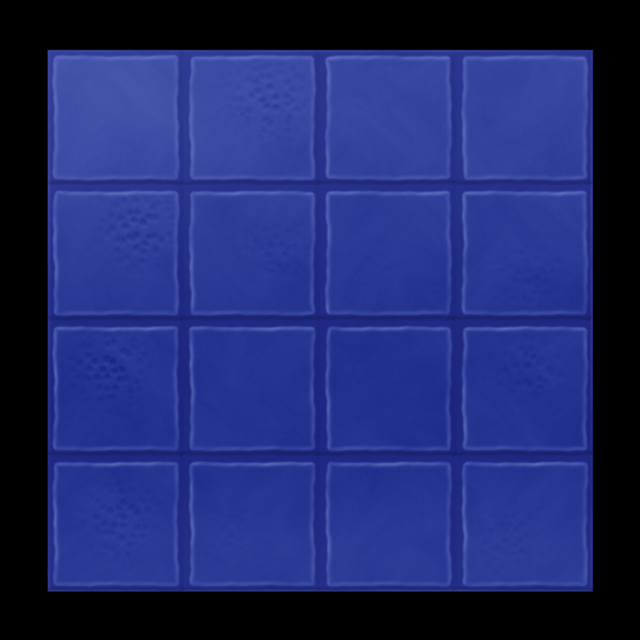
Reproduce this texture procedurally as a Shadertoy shader.

```glsl
// A square panel of 4 x 4 glazed blue tiles on a black surround.
// Each tile has wavy edges, glossy raised rims, cloudy glaze and a few dimples;
// layered sines shape edges and clouds, wrapping cellular noise makes the pits.

const float TILES = 4.0;
const vec2 PANEL_LOW = vec2(0.0745, 0.0755);
const vec2 PANEL_HIGH = vec2(0.9265, 0.9220);
const float HALF_GAP = 0.043;   // in tile units

const vec3 GLAZE_DEEP = vec3(0.115, 0.175, 0.540);
const vec3 GLAZE_LIGHT = vec3(0.245, 0.305, 0.650);
const vec3 GROUT_DEEP = vec3(0.105, 0.145, 0.500);
const vec3 GROUT_LIGHT = vec3(0.205, 0.250, 0.610);
const vec3 RIM_LIGHT = vec3(0.400, 0.460, 0.760);

float hash(vec2 p) {
    vec3 h = fract(p.xyx * vec3(0.1031, 0.1030, 0.0973));
    h += dot(h, h.yzx + 33.33);
    return fract((h.x + h.y) * h.z);
}

// Distance to the nearest scattered point; wraps after `count` cells.
float cellular(vec2 p, float count) {
    p *= count;
    vec2 cell = floor(p);
    float nearest = 2.0;
    for (int j = -1; j <= 1; j++)
    for (int i = -1; i <= 1; i++) {
        vec2 c = cell + vec2(i, j);
        vec2 k = mod(c, count);
        vec2 point = c + vec2(hash(k), hash(k + 71.0));
        nearest = min(nearest, distance(p, point));
    }
    return nearest;
}

// Layered sines along a line, about -1 to 1.
float waves(float t, float seed) {
    return 0.5 * sin(t * 8.0 + seed) + 0.3 * sin(t * 21.0 + seed * 2.3)
         + 0.2 * sin(t * 47.0 + seed * 3.7);
}

// Warped, rotated sine layers: soft clouds, about -1 to 1.
float clouds(vec2 p, float seed) {
    float sum = 0.0, amplitude = 0.5;
    p = p * 5.0 + seed;
    for (int i = 0; i < 5; i++) {
        p += 0.6 * sin(p.yx * 1.3 + seed);
        sum += amplitude * sin(p.x) * sin(p.y);
        p = mat2(1.36, 1.10, -1.10, 1.36) * p + 1.7;
        amplitude *= 0.68;
    }
    return sum;
}

// Soft bell of unit height.
float bell(float x, float width) {
    return exp(-x * x / (width * width));
}

// Pits gathered around one random spot of a tile.
float dimples(vec2 panel, vec2 local, vec2 id) {
    vec2 spot = 0.3 + 0.4 * vec2(hash(id + 5.0), hash(id + 9.0));
    float cluster = bell(distance(local, spot), 0.24) * pow(hash(id + 17.0), 2.0);
    return cluster * (1.0 - smoothstep(0.1, 0.55, cellular(panel, 52.0)));
}

// Overall sheen: bright top and upper left corner, dark below the middle.
float sheen(vec2 panel) {
    return 0.12 + 0.62 * smoothstep(0.33, 1.0, panel.y)
         + 0.33 * (1.0 - smoothstep(0.0, 0.33, panel.y))
         + 0.40 * bell(distance(panel, vec2(0.08, 0.94)), 0.28);
}

void mainImage(out vec4 fragColor, in vec2 fragCoord) {
    vec2 uv = fragCoord / iResolution.xy;
    vec2 panel = (uv - PANEL_LOW) / (PANEL_HIGH - PANEL_LOW);
    vec2 id = floor(panel * TILES);
    vec2 local = fract(panel * TILES);
    float seed = 40.0 * hash(id + 3.0);
    float light = sheen(panel);

    // Signed distances inside the left, right, bottom and top edges
    vec4 wobble = vec4(waves(local.y, seed), waves(local.y, seed + 11.0),
                       waves(local.x, seed + 23.0), waves(local.x, seed + 37.0));
    vec4 inside = vec4(local.x, 1.0 - local.x, local.y, 1.0 - local.y)
                - HALF_GAP - wobble * vec4(0.010, 0.010, 0.006, 0.006);
    vec2 nearSide = min(inside.xz, inside.yw);
    vec2 corner = max(0.04 - nearSide, 0.0);
    float depth = min(0.04 - length(corner), min(nearSide.x, nearSide.y));
    float tile = smoothstep(-0.012, 0.010, depth);

    // Glaze with clouds, fine grain and pits lit from above
    float cloud = clouds(local, seed);
    float grain = cellular(panel, 150.0) - 0.5;
    float relief = dimples(panel, local, id)
                 - 0.6 * dimples(panel + vec2(0.0, 0.006), local, id);
    float shade = light + 0.13 * cloud + 0.07 * grain - 0.55 * relief
                + 0.10 * (hash(id + 29.0) - 0.5);
    vec3 glaze = mix(GLAZE_DEEP, GLAZE_LIGHT, shade);

    // Grout with a shadow line under each tile
    float shadow = bell(inside.z + 0.022, 0.016) + 0.4 * bell(inside.y + 0.022, 0.016);
    vec3 grout = mix(GROUT_DEEP, GROUT_LIGHT, light * 0.8 + 0.06 * cloud);
    grout *= 1.0 - 0.16 * shadow;
    vec3 color = mix(grout, glaze, tile);

    // Glossy rims, strongest on the left and top
    vec4 rimShape = exp(-pow((inside - 0.014) / 0.017, vec4(2.0)));
    vec4 gloss = vec4(0.60, 0.38, 0.36, 0.68) * (0.8 + 0.35 * wobble.yxwz);
    vec4 rims = rimShape * gloss;
    float rim = max(max(rims.x, rims.y), max(rims.z, rims.w));
    color = mix(color, RIM_LIGHT, rim * tile);

    // Panel outline with a thin worn lip
    vec2 border = min(uv - PANEL_LOW, PANEL_HIGH - uv);
    float edge = min(border.x, border.y);
    float pixel = 1.0 / iResolution.y;
    color += 0.07 * bell(edge - 0.002, 0.002) * (0.6 + 0.4 * waves(uv.x + uv.y, 2.0));
    color *= smoothstep(-pixel, pixel, edge);

    fragColor = vec4(clamp(color, 0.0, 1.0), 1.0);
}
```
